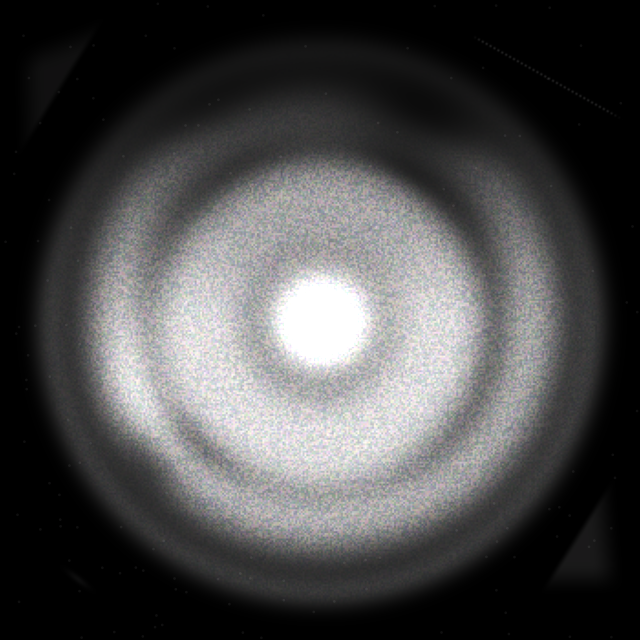
Reproduce this background procedurally as a Shadertoy shader.

```glsl
const vec2 CENTER = vec2(0.502, 0.498);
const vec3 TINT = vec3(1.0, 0.995, 1.0);
const float CORE_GAIN = 1.25, CORE_RADIUS = 0.085;
const float INNER_GAIN = 0.77, INNER_RADIUS = 0.185, INNER_WIDTH = 0.09;
const float OUTER_GAIN = 0.54, OUTER_RADIUS = 0.314, OUTER_WIDTH = 0.054;
const float RIM_GAIN = 0.14, RIM_RADIUS = 0.425, RIM_WIDTH = 0.025;
const float VEIL_GAIN = 0.10;
const float GRAIN_CELLS = 350.0, GRAIN_GAIN = 0.28, GRAIN_COLOR = 0.5;
const float SPECK_CELLS = 60.0, SPECK_SHARE = 0.06, SPECK_GAIN = 0.06;

// Integer hash of a grid cell, three values in 0..1
vec3 hash3(vec2 cell) {
    uvec3 v = uvec3(ivec3(cell, 17)) * 1664525u + 1013904223u;
    v.x += v.y * v.z; v.y += v.z * v.x; v.z += v.x * v.y;
    v ^= v >> 16u;
    v.x += v.y * v.z; v.y += v.z * v.x; v.z += v.x * v.y;
    return vec3(v & 65535u) / 65535.0;
}

vec3 noise3(vec2 p) {
    vec2 i = floor(p), f = fract(p);
    f = f * f * (3.0 - 2.0 * f);
    return mix(mix(hash3(i), hash3(i + vec2(1, 0)), f.x),
               mix(hash3(i + vec2(0, 1)), hash3(i + vec2(1, 1)), f.x), f.y);
}

float bell(float x) { return exp(-x * x); }
float dome(float x) { return exp(-abs(x * x * x)); }

// Smooth angular bump around a heading in degrees
float lobe(vec2 dir, float degrees, float sharpness) {
    float a = radians(degrees);
    return exp(sharpness * (dot(dir, vec2(cos(a), sin(a))) - 1.0));
}

float edgeDistance(vec2 p, vec2 a, vec2 b) {
    vec2 e = normalize(b - a);
    return e.x * (p.y - a.y) - e.y * (p.x - a.x);
}

// Soft triangle, corners in counterclockwise order; first side is crisp
float facet(vec2 p, vec2 a, vec2 b, vec2 c) {
    float crisp = smoothstep(-0.004, 0.008, edgeDistance(p, a, b));
    float fadeB = smoothstep(-0.008, 0.045, edgeDistance(p, b, c));
    float fadeC = smoothstep(-0.008, 0.045, edgeDistance(p, c, a));
    return crisp * fadeB * fadeC;
}

// Concentric glows whose strength changes with direction
float rings(vec2 q) {
    float r = length(q);
    vec2 dir = q / max(r, 1e-4);
    float up = smoothstep(-0.1, 0.95, dir.y);
    float right = smoothstep(0.2, 1.0, dir.x);

    float core = CORE_GAIN * dome(r / CORE_RADIUS);
    float innerRadius = INNER_RADIUS - 0.012 * up - 0.005 * right;
    float inner = INNER_GAIN * mix(1.0, 0.78, up)
                * dome((r - innerRadius) / INNER_WIDTH);

    float outerGain = OUTER_GAIN * mix(1.0, 0.3, up)
                    + 0.22 * lobe(dir, 201.0, 16.0)
                    + 0.09 * lobe(dir, 145.0, 9.0)
                    + 0.04 * lobe(dir, 40.0, 10.0)
                    - 0.08 * lobe(dir, 65.0, 22.0);
    float outerRadius = OUTER_RADIUS + 0.012 * right
                      + 0.018 * lobe(dir, 140.0, 8.0)
                      + 0.016 * lobe(dir, 45.0, 10.0);
    float outer = outerGain * bell((r - outerRadius) / OUTER_WIDTH);

    float rim = RIM_GAIN * mix(1.0, 0.35, up) * bell((r - RIM_RADIUS) / RIM_WIDTH);
    float veil = VEIL_GAIN * mix(1.0, 0.5, up) * (1.0 - smoothstep(0.39, 0.475, r));
    float light = core + inner + outer + rim + veil;

    // Gap between the bands, deeper at the lower left and the upper sides
    float gap = 0.10 + 0.12 * right + 0.24 * lobe(dir, 226.0, 30.0)
              + 0.30 * lobe(dir, 60.0, 16.0) + 0.18 * lobe(dir, 117.0, 16.0);
    light *= 1.0 - gap * bell((r - 0.270) / 0.024);

    // Notch in the outer band and shade beside its top
    light *= 1.0 - 0.42 * bell((r - 0.352) / 0.036) * lobe(dir, 220.0, 55.0);
    light *= 1.0 - 0.55 * bell((r - 0.365) / 0.04) * lobe(dir, 63.0, 25.0);
    light *= 1.0 - 0.30 * bell((r - 0.375) / 0.04) * lobe(dir, 118.0, 25.0);
    return light;
}

float cornerFacets(vec2 p) {
    vec2 a = vec2(0.736, 0.945), b = vec2(0.977, 0.811);
    float light = 0.065 * facet(p, vec2(0.029, 0.755), vec2(0.163, 0.971), vec2(0.025, 0.92));
    light += 0.10 * facet(p, vec2(0.957, 0.251), vec2(0.846, 0.076), vec2(0.972, 0.077));
    light += 0.045 * facet(p, b, a, vec2(0.95, 0.92));
    light += 0.05 * bell((p.x - 0.122) / 0.016) * bell((p.y - 0.095 + 0.7 * (p.x - 0.122)) / 0.006);

    // Dotted line along the upper right facet
    float along = dot(p - a, normalize(b - a));
    float dots = 0.5 + 0.5 * cos(along * 900.0);
    float span = smoothstep(0.0, 0.02, along) * (1.0 - smoothstep(0.24, 0.275, along));
    return light + 0.12 * dots * span * bell(edgeDistance(p, a, b) / 0.002);
}

float specks(vec2 p) {
    vec2 grid = p * SPECK_CELLS, cell = floor(grid);
    vec3 h = hash3(cell + 91.0);
    float d = length(fract(grid) - 0.2 - 0.6 * h.xy);
    return SPECK_GAIN * step(h.z, SPECK_SHARE) * (1.0 - smoothstep(0.06, 0.18, d));
}

void mainImage(out vec4 fragColor, in vec2 fragCoord) {
    vec2 p = fragCoord / iResolution.xy;
    float light = rings(p - CENTER);
    vec3 grain = noise3(p * GRAIN_CELLS) - 0.5;
    grain = mix(vec3(grain.x), grain, GRAIN_COLOR);
    vec3 color = TINT * (light + cornerFacets(p) + specks(p));
    color += grain * GRAIN_GAIN * smoothstep(0.04, 0.65, light);
    fragColor = vec4(clamp(color, 0.0, 1.0), 1.0);
}
```
